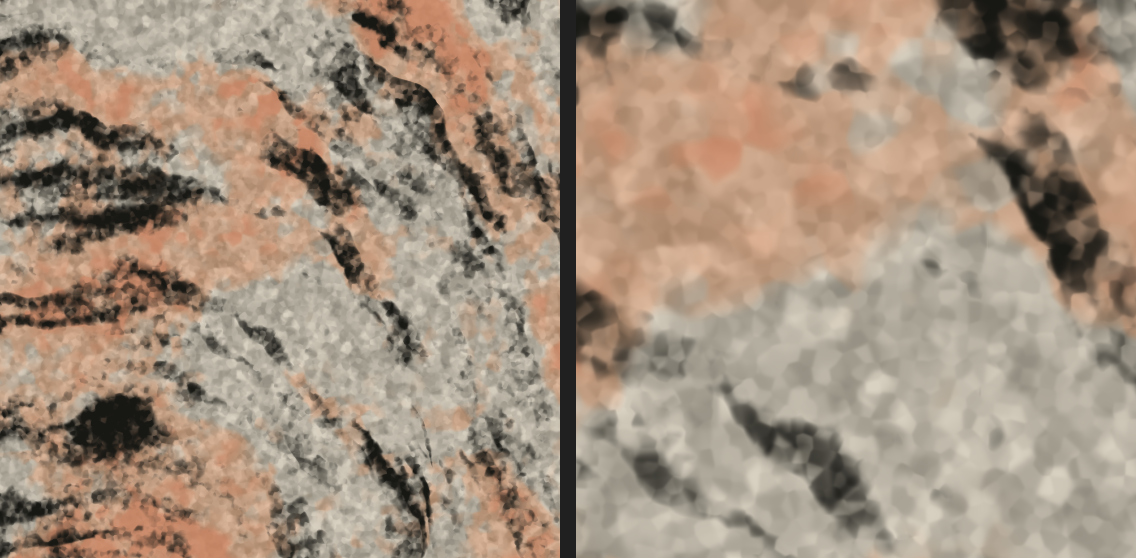
Left, the full canvas; right, a detail of the centre.
Reproduce this texture procedurally as a Shadertoy shader.

```glsl
// Polished granite gneiss: folded dark mica bands through pale quartz and peach feldspar.

const vec3 MICA = vec3(0.09, 0.09, 0.075);
const vec3 QUARTZ_SHADE = vec3(0.57, 0.55, 0.50);
const vec3 QUARTZ_LIGHT = vec3(0.85, 0.82, 0.76);
const vec3 FELDSPAR_SHADE = vec3(0.66, 0.52, 0.41);
const vec3 FELDSPAR_LIGHT = vec3(0.88, 0.73, 0.62);
const vec3 CORAL = vec3(0.79, 0.51, 0.38);

vec3 hash3(vec2 cell) {
    vec3 k = vec3(dot(cell, vec2(127.1, 311.7)),
                  dot(cell, vec2(269.5, 183.3)),
                  dot(cell, vec2(419.2, 371.9)));
    return fract(sin(k) * 43758.55);
}

// Cellular noise: random cell values blended by distance to jittered centres
float cellNoise(vec2 p) {
    vec2 base = floor(p);
    vec2 sum = vec2(0.0);
    for (int y = -1; y <= 1; y++) {
        for (int x = -1; x <= 1; x++) {
            vec2 cell = base + vec2(x, y);
            vec3 rnd = hash3(cell);
            vec2 d = cell + rnd.xy - p;
            float weight = exp(-7.0 * dot(d, d));
            sum += weight * vec2(rnd.z, 1.0);
        }
    }
    return sum.x / sum.y;
}

vec2 warp(vec2 p, float scale, float amount) {
    vec2 n = vec2(cellNoise(p * scale), cellNoise(p * scale + 37.0));
    return p + amount * (n - 0.5);
}

// Fold coordinates: x runs along the strata, y crosses them
vec2 foldCoords(vec2 p) {
    float flatLimb = p.y - 0.08 * p.x;
    float steepLimb = dot(p, vec2(1.25, 0.60)) - 0.42;
    float softness = mix(0.04, 0.20, clamp(p.y, 0.0, 1.0));
    float across = flatLimb + softness * log(1.0 + exp((steepLimb - flatLimb) / softness));
    return vec2(p.x - p.y, across);
}

// Grain texture with two sizes of crystal
float crystals(vec2 p, float scale) {
    return mix(cellNoise(p * scale), cellNoise(p * scale * 1.9 + 11.0), 0.4);
}

vec3 mineral(vec3 shade, vec3 light, float tone) {
    return mix(shade, light, clamp(tone, 0.0, 1.0));
}

void mainImage(out vec4 fragColor, in vec2 fragCoord) {
    vec2 p = fragCoord / iResolution.y;
    vec2 bent = warp(warp(p, 5.0, 0.07), 21.0, 0.018);
    vec2 strata = foldCoords(bent);

    // Pale quartz and peach feldspar
    float tone = 0.5 + 1.15 * (crystals(p, 62.0) - 0.5);
    float layer = cellNoise(strata * vec2(2.5, 8.0) + 5.0);
    float patches = cellNoise(bent * 17.0 + 71.0);
    float speckle = cellNoise(p * 48.0 + 23.0);
    float peach = 0.52 * layer + 0.28 * patches + 0.20 * speckle;
    vec3 quartz = mineral(QUARTZ_SHADE, QUARTZ_LIGHT, tone);
    vec3 feldspar = mineral(FELDSPAR_SHADE, FELDSPAR_LIGHT, tone);
    feldspar = mix(feldspar, CORAL, 0.75 * smoothstep(0.62, 0.82, peach));
    vec3 color = mix(quartz, feldspar, smoothstep(0.40, 0.60, peach));

    // Broken mica: broad bands, thin streaks and single flakes
    float band = cellNoise(strata * vec2(3.0, 11.0) + 19.0);
    float streak = cellNoise(strata * vec2(8.0, 38.0) + 53.0);
    float flake = crystals(p + 3.0, 68.0);
    float mica = 0.40 * band + 0.32 * streak + 0.28 * flake;
    color = mix(color, MICA, smoothstep(0.51, 0.80, mica));

    fragColor = vec4(color, 1.0);
}
```
